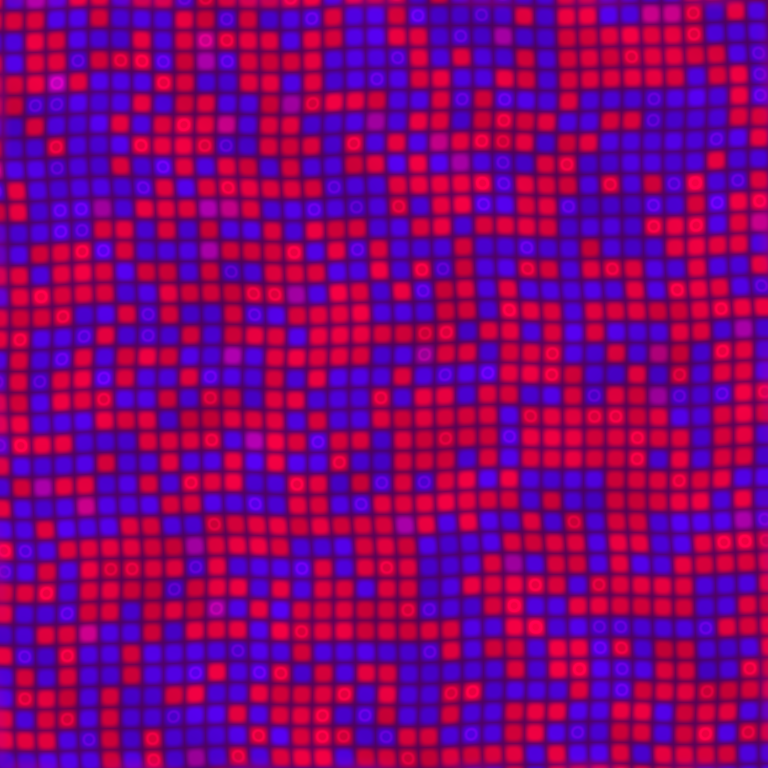
Write a Shadertoy shader that draws this pattern.

```glsl
// Draws a slightly tilted grid of soft red and blue beads with purple gaps.

const float COLUMNS = 36.14;
const float ROWS = 36.33;
const vec3 RED = vec3(0.87, 0.0, 0.24);
const vec3 BLUE = vec3(0.31, 0.0, 0.86);
const vec3 MAGENTA = vec3(0.74, 0.0, 0.60);
const vec3 GAP = vec3(0.31, 0.0, 0.35);

float hash(vec2 p, float seed) {
    vec3 q = fract(vec3(p.xyx) * vec3(0.1031, 0.1030, 0.0973) + seed * 0.137);
    q += dot(q, q.yzx + 33.33);
    return fract((q.x + q.y) * q.z);
}

// Random value of the nearest scattered point
float cellularPatch(vec2 p, float seed) {
    vec2 base = floor(p);
    float nearest = 9.0;
    float value = 0.0;
    for (int y = -1; y <= 1; y++) {
        for (int x = -1; x <= 1; x++) {
            vec2 site = base + vec2(x, y);
            vec2 offset = site + vec2(hash(site, seed), hash(site, seed + 1.0)) - p;
            float dist = dot(offset, offset);
            if (dist < nearest) {
                nearest = dist;
                value = hash(site, seed + 2.0);
            }
        }
    }
    return value;
}

// Tilted grid coordinates with a faint layered wobble
vec2 gridCoords(vec2 uv) {
    vec2 grid = vec2(uv.x - 0.003 - 0.019 * (1.0 - uv.y),
                     uv.y + 0.0045 - 0.011 * uv.x) * vec2(COLUMNS, ROWS);
    grid.x += 0.07 * sin(uv.y * 17.0 + 2.0 * uv.x) + 0.03 * sin(uv.y * 41.0);
    grid.y += 0.07 * sin(uv.x * 15.0 + 3.0 * uv.y) + 0.03 * sin(uv.x * 37.0);
    return grid;
}

// Clumped choice of red or blue, with a few magenta beads
vec3 beadColor(vec2 cell) {
    float clump = cellularPatch(cell * vec2(0.26, 0.48), 5.0);
    float choice = 0.62 * hash(cell, 1.0) + 0.38 * clump;
    vec3 color = choice < 0.5 ? RED : BLUE;
    color = mix(color, MAGENTA, step(0.978, hash(cell, 11.0)) * 0.8);
    return color * mix(0.91, 1.06, hash(cell, 14.0));
}

// Neighbouring bead colours bleed softly into each other
vec3 blendedBeads(vec2 grid) {
    vec2 base = floor(grid);
    vec3 sum = vec3(0.0);
    float total = 0.0;
    for (int y = -1; y <= 1; y++) {
        for (int x = -1; x <= 1; x++) {
            vec2 cell = base + vec2(x, y);
            vec2 offset = grid - cell - 0.5;
            float weight = exp(-11.0 * dot(offset, offset));
            sum += beadColor(cell) * weight;
            total += weight;
        }
    }
    return sum / total;
}

// Gap strength around a rounded bead, darkest at its corners
float gapMask(vec2 local) {
    vec2 cube = local * local * local;
    float radius = pow(cube.x + cube.y, 1.0 / 3.0);
    return 0.88 * smoothstep(0.22, 0.62, radius);
}

// Faint pale ring on some beads
float ringMask(vec2 local, float chance) {
    float radius = length(local);
    float ring = smoothstep(0.12, 0.24, radius) * (1.0 - smoothstep(0.24, 0.38, radius));
    return ring * step(0.86, chance);
}

void mainImage(out vec4 fragColor, in vec2 fragCoord) {
    vec2 uv = fragCoord / iResolution.xy;
    vec2 grid = gridCoords(uv);
    vec2 cell = floor(grid);
    vec2 local = abs(fract(grid) - 0.5);

    // Beads and gaps
    vec3 color = blendedBeads(grid);
    color += vec3(0.12, 0.0, 0.05) * ringMask(local, hash(cell, 20.0));
    color = mix(color, GAP, gapMask(local));

    // Broad uneven shade
    float shade = sin(uv.x * 19.0 + 4.0 * sin(uv.y * 7.0)) * sin(uv.y * 16.0 + 3.0 * uv.x);
    color *= 1.0 + 0.06 * shade;

    // Slight magenta bleed along the border
    vec2 inset = min(uv, 1.0 - uv);
    float border = 1.0 - smoothstep(0.0, 0.018, min(inset.x, inset.y));
    float bleed = 0.5 + 0.5 * sin(uv.x * 43.0 + uv.y * 31.0);
    color = mix(color, MAGENTA, 0.3 * border * bleed);

    fragColor = vec4(clamp(color, 0.0, 1.0), 1.0);
}
```
